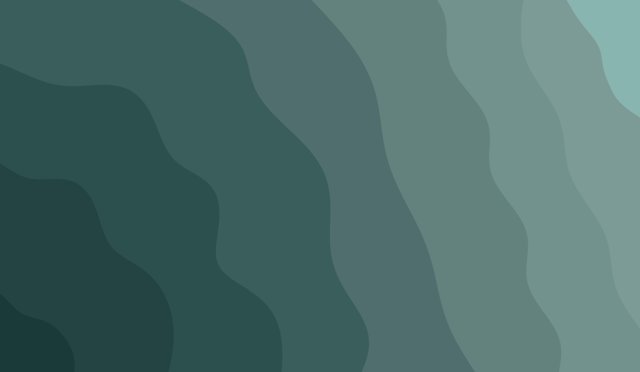
Give the GLSL for this background, as a WebGL 1 fragment shader.

```glsl
precision highp float;
// Layered wavy terraces, stepping from dark teal at lower left to pale aqua at upper right.

uniform vec2 u_resolution;

const float PI = 3.14159265;
const vec2 GRID = vec2(768.0, 446.0); // canvas size in layout units

// Terrace colours, dark to light
const vec3 ABYSS  = vec3(0.102, 0.228, 0.222);
const vec3 DEEP   = vec3(0.139, 0.265, 0.258);
const vec3 PINE   = vec3(0.174, 0.315, 0.302);
const vec3 TEAL   = vec3(0.228, 0.369, 0.357);
const vec3 SLATE  = vec3(0.312, 0.431, 0.429);
const vec3 SAGE   = vec3(0.392, 0.510, 0.492);
const vec3 MIST   = vec3(0.443, 0.573, 0.551);
const vec3 HAZE   = vec3(0.492, 0.608, 0.588);
const vec3 AQUA   = vec3(0.533, 0.710, 0.690);

// Straight run between two ends, bent by sine harmonics 1-4 and 5-8
struct Contour { vec2 ends; vec4 low; vec4 high; };

// Radii around the lower left corner
const Contour ABYSS_RIM = Contour(vec2(89.0, 94.0),
    vec4(-11.2, 8.5, -2.2, 0.9), vec4(0.3, 0.0, 0.0, 0.0));
const Contour DEEP_RIM = Contour(vec2(202.0, 250.0),
    vec4(-10.1, 3.3, 9.2, 1.1), vec4(-6.8, 4.3, -1.1, 0.0));
const Contour PINE_RIM = Contour(vec2(338.0, 370.0),
    vec4(-25.1, -16.3, -2.1, 7.5), vec4(1.9, 12.4, -1.2, -5.0));

// Horizontal positions, running from the top downward
const Contour TEAL_RIM = Contour(vec2(215.0, 434.0),
    vec4(61.2, 8.7, 2.5, -0.8), vec4(13.7, 3.0, 3.0, 0.0));
const Contour SLATE_RIM = Contour(vec2(374.0, 570.0),
    vec4(12.9, 12.6, 5.9, 6.8), vec4(-2.0, -0.2, 0.0, 0.0));
const Contour HAZE_RIM = Contour(vec2(680.0, 768.0),
    vec4(-5.0, 8.1, -4.1, -0.3), vec4(-0.9, 0.7, 0.0, 0.0));
const float HAZE_DEPTH = 141.0; // where the last rim leaves the canvas

// Leaning, slightly curved line with an even wave
struct Ripple { float start, slope, bend, amplitude, peak, period, flare; };
const Ripple SAGE_RIM = Ripple(517.0, 0.43, -0.00018, 9.0, 144.0, 132.0, 0.0);
const Ripple MIST_RIM = Ripple(610.0, 0.375, 0.00005, 6.5, 141.0, 140.0, 12.0);
const float FLARE_DEPTH = 18.0;

float contour(Contour c, float t) {
    vec4 k = vec4(1.0, 2.0, 3.0, 4.0);
    return mix(c.ends.x, c.ends.y, t)
        + dot(c.low, sin(PI * t * k))
        + dot(c.high, sin(PI * t * (k + 4.0)));
}

float ripple(Ripple r, float depth) {
    return r.start + depth * (r.slope + r.bend * depth)
        + r.amplitude * cos(2.0 * PI * (depth - r.peak) / r.period)
        + r.flare * exp(-depth / FLARE_DEPTH);
}

// Paint a terrace over everything inside its rim
vec3 layer(vec3 below, vec3 color, float rim, float position, float soft) {
    return mix(below, color, smoothstep(-soft, soft, rim - position));
}

void main() {
    vec2 p = gl_FragCoord.xy / u_resolution * GRID;
    float soft = 0.8 * GRID.y / u_resolution.y;
    float depth = GRID.y - p.y;
    float fall = depth / GRID.y;
    float radius = length(p);
    float turn = atan(p.y, p.x) / (0.5 * PI);

    // Upright terraces, right to left
    vec3 color = AQUA;
    color = layer(color, HAZE, contour(HAZE_RIM, depth / HAZE_DEPTH), p.x, soft);
    color = layer(color, MIST, ripple(MIST_RIM, depth), p.x, soft);
    color = layer(color, SAGE, ripple(SAGE_RIM, depth), p.x, soft);
    color = layer(color, SLATE, contour(SLATE_RIM, fall), p.x, soft);
    color = layer(color, TEAL, contour(TEAL_RIM, fall), p.x, soft);

    // Rounded terraces closing in on the corner
    color = layer(color, PINE, contour(PINE_RIM, turn), radius, soft);
    color = layer(color, DEEP, contour(DEEP_RIM, turn), radius, soft);
    color = layer(color, ABYSS, contour(ABYSS_RIM, turn), radius, soft);

    gl_FragColor = vec4(color, 1.0);
}
```
